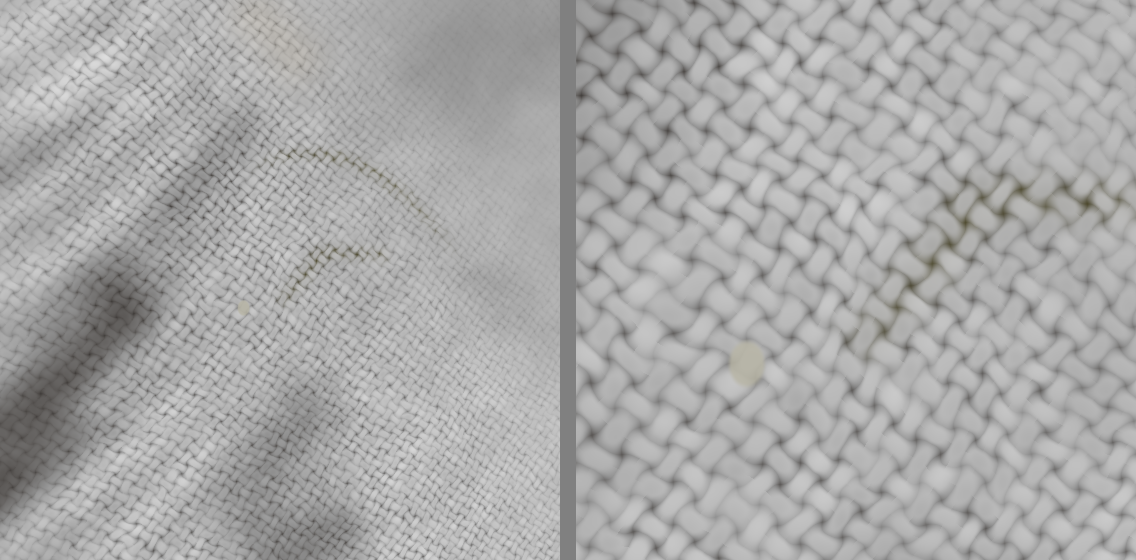
Left: the whole. Right: its middle third, enlarged.
Write a WebGL 1 fragment shader that draws this texture.

```glsl
precision highp float;
// Crumpled plain-weave linen seen at a slant: two sets of rounded yarns pass over
// and under each other, drawn in perspective and fading out of focus.
// Soft capsule folds set the tone; olive stains gather in the gaps.
uniform vec2 u_resolution;

const float PI = 3.14159;
const float THREADS = 58.0;
const float WEAVE_ANGLE = 0.65;
const vec2 LIGHT = vec2(-0.08, 0.17);
const vec3 OLIVE = vec3(0.27, 0.25, 0.12);
const vec3 FLECK = vec3(0.72, 0.71, 0.65);

float hash(vec2 cell) {
  return fract(sin(dot(cell, vec2(127.1, 311.7))) * 4375.85);
}

// Smooth unevenness from layered sines, about -1 to 1.
float waves(vec2 p) {
  float sum = 0.0;
  float gain = 0.5;
  for (int i = 0; i < 4; i++) {
    sum += gain * sin(p.x + 1.7 * sin(p.y * 0.8 + float(i)));
    p = mat2(1.2, 1.5, -1.5, 1.2) * p + 2.3;
    gain *= 0.6;
  }
  return sum;
}

// Soft band around the segment from a to b.
float band(vec2 p, vec2 a, vec2 b, float width) {
  vec2 axis = b - a;
  float t = clamp(dot(p - a, axis) / dot(axis, axis), 0.0, 1.0);
  vec2 away = (p - a - axis * t) / width;
  return exp(-dot(away, away));
}

// Perspective and rotation, with threads that wander and vary in width.
vec2 clothCoords(vec2 p) {
  vec2 q = (p - 0.5) / (1.0 - 0.35 * (p.x - 0.5));
  float c = cos(WEAVE_ANGLE);
  float s = sin(WEAVE_ANGLE);
  q = THREADS * mat2(c, s, -s, c) * q;
  q += 0.45 * vec2(waves(q * 0.23), waves(q.yx * 0.21 + 4.0));
  return q + 0.10 * vec2(waves(q * 1.1 + 7.0), waves(q.yx * 1.2));
}

// Height of the upper yarn: 0 in the gaps at whole numbers, 1 on the crossings.
float weaveHeight(vec2 q) {
  vec2 wave = sin(PI * q);
  vec2 profile = sqrt(abs(wave));
  float lift = 0.3 * wave.x * wave.y;
  return max(profile.y * (0.7 + lift), profile.x * (0.7 - lift));
}

// Darkness of the gaps, 0 on the yarns.
float gapMask(float height, float softness) {
  return 1.0 - smoothstep(0.10 - softness, 0.86 + softness, height);
}

// Brightness of the woven surface, with uneven yarns and gaps.
float weaveShade(vec2 q, float height, float gap, float wear) {
  vec2 wave = sin(PI * q);
  float bump = abs(wave.x * wave.y);
  float grain = 0.13 * (hash(floor(q)) - 0.5) * bump;
  float depth = mix(0.16, 0.50, hash(floor(q + 0.5) + 17.0)) + wear;
  float slope = height - weaveHeight(q + LIGHT);
  return 1.02 + grain + 0.07 * slope - depth * gap;
}

// Large light and shade of the folds.
float foldTone(vec2 p) {
  vec2 along = vec2(p.x + p.y, 2.2 * (p.y - p.x));
  float tone = 0.722 + 0.022 * waves(along * 6.0) + 0.016 * waves(p * 29.0);
  float left = 1.0 - smoothstep(0.1, 0.55, p.x);
  tone += 0.04 * left * sin(dot(p, vec2(-34.0, 42.0)) + 1.5 * sin(p.x * 9.0));
  tone -= 0.29 * band(p, vec2(-0.05, 0.17), vec2(0.20, 0.44), 0.085);
  tone -= 0.19 * band(p, vec2(-0.05, 0.06), vec2(0.10, 0.22), 0.06);
  tone -= 0.10 * band(p, vec2(0.22, 0.47), vec2(0.42, 0.76), 0.06);
  tone -= 0.09 * band(p, vec2(-0.02, 0.66), vec2(0.16, 0.77), 0.04);
  tone -= 0.15 * band(p, vec2(0.44, 0.10), vec2(0.54, 0.25), 0.07);
  tone -= 0.19 * band(p, vec2(0.50, 0.00), vec2(0.60, 0.05), 0.06);
  tone -= 0.10 * band(p, vec2(0.85, 0.90), vec2(1.00, 1.00), 0.16);
  tone -= 0.05 * band(p, vec2(0.86, 0.50), vec2(0.96, 0.40), 0.06);
  tone += 0.05 * band(p, vec2(0.85, 0.10), vec2(1.00, 0.25), 0.22);
  return tone + 0.05 * band(p, vec2(0.00, 0.92), vec2(0.15, 0.82), 0.09);
}

// Broken arc and a short hooked mark.
float stainMask(vec2 p) {
  float reach = p.x - 0.55;
  float off = (p.y - 0.725 + 2.5 * reach * reach) / (0.011 + 0.03 * abs(reach));
  float ends = smoothstep(0.43, 0.54, p.x) * (1.0 - smoothstep(0.72, 0.84, p.x));
  float hook = band(p, vec2(0.51, 0.47), vec2(0.57, 0.54), 0.015);
  hook += band(p, vec2(0.57, 0.55), vec2(0.68, 0.545), 0.014);
  return clamp(exp(-off * off) * ends + hook, 0.0, 1.0);
}

void main() {
  vec2 p = gl_FragCoord.xy / u_resolution;
  vec2 q = clothCoords(p);

  // Focus falls off to the upper right and slightly at the left edge.
  float blur = 0.9 * smoothstep(0.60, 1.10, dot(p, vec2(0.8, 0.45)));
  blur = max(blur, 0.35 * (1.0 - smoothstep(0.0, 0.25, p.x)));
  float height = weaveHeight(q);
  float gap = gapMask(height, 0.1 * blur);
  float wear = 0.12 * band(p, vec2(0.36, 0.64), vec2(0.50, 0.70), 0.10);
  float weave = mix(weaveShade(q, height, gap, wear), 0.95, blur);

  // Cloth colour: neutral in the light, warmer in the shade.
  float value = foldTone(p) * weave;
  float shade = 1.0 - smoothstep(0.25, 0.62, value);
  vec3 color = vec3(value) + shade * vec3(0.016, 0.002, -0.008);
  float warmth = band(p, vec2(0.46, 0.97), vec2(0.53, 0.90), 0.05);
  color += warmth * vec3(0.012, 0.0, -0.02);

  // Stain sits unevenly in the gaps; one pale fleck lies on top.
  float soak = mix(0.3, 1.0, hash(floor(q + 0.5) + 5.0)) * gap;
  color = mix(color, OLIVE, stainMask(p) * (0.06 + 0.8 * soak));
  vec2 fleckOffset = (p - vec2(0.435, 0.45)) * vec2(1.15, 0.9);
  float fleck = 1.0 - smoothstep(0.010, 0.014, length(fleckOffset));
  color = mix(color, FLECK, 0.85 * fleck);

  gl_FragColor = vec4(clamp(color, 0.0, 1.0), 1.0);
}
```
